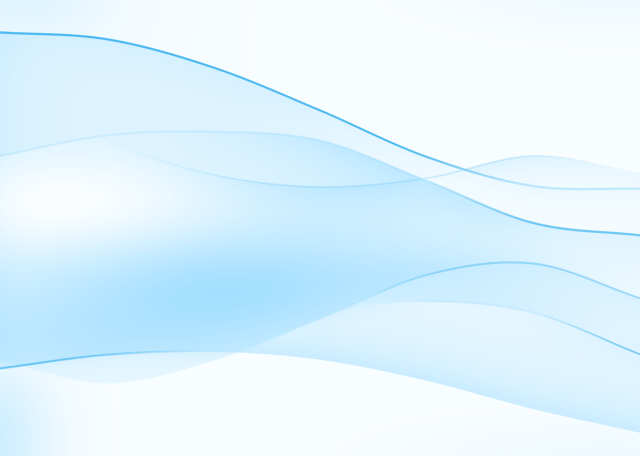
A Shadertoy shader for this background:

```glsl
// Pale blue translucent waves crossing a white background with soft glows.

// Smooth height curve through seven evenly spaced knots.
float wave(float x, float k[7]) {
    float s = clamp(x, 0.0, 0.9999) * 6.0;
    int i = int(s);
    float t = s - float(i);
    float b = k[i], c = k[i + 1];
    float a = i > 0 ? k[i - 1] : 2.0 * b - c;
    float d = i < 5 ? k[i + 2] : 2.0 * c - b;
    return b + 0.5 * t * (c - a + t * (2.0 * a - 5.0 * b + 4.0 * c - d
             + t * (3.0 * (b - c) + d - a)));
}

float glow(vec2 p, vec2 center, vec2 radius) {
    vec2 q = (p - center) / radius;
    return exp(-dot(q, q));
}

// Antialiased coverage of the side where d is positive.
float cover(float d) {
    float soft = 0.8 / iResolution.y;
    return smoothstep(-soft, soft, d);
}

// Exponential shade on the positive side of an edge.
float shade(float d, float depth) {
    return exp(-max(d, 0.0) / depth);
}

float stroke(float d, float halfWidth) {
    float soft = 0.8 / iResolution.y;
    return 1.0 - smoothstep(halfWidth - soft, halfWidth + soft, abs(d));
}

void mainImage(out vec4 fragColor, in vec2 fragCoord) {
    vec2 p = fragCoord / iResolution.xy;
    float x = p.x, y = p.y;

    // Heights of the six wave edges
    float top   = wave(x, float[7](0.929, 0.914, 0.852, 0.758, 0.656, 0.592, 0.586));
    float arch  = wave(x, float[7](0.658, 0.703, 0.711, 0.692, 0.604, 0.511, 0.484));
    float dip   = wave(x, float[7](0.821, 0.692, 0.617, 0.590, 0.609, 0.658, 0.621));
    float swell = wave(x, float[7](0.209, 0.159, 0.209, 0.300, 0.397, 0.422, 0.346));
    float base  = wave(x, float[7](0.192, 0.222, 0.229, 0.211, 0.165, 0.103, 0.051));
    float fold  = wave(x, float[7](0.130, 0.200, 0.265, 0.315, 0.339, 0.314, 0.223));

    // Sky with tinted corners
    float ink = 0.03 + 0.20 * glow(p, vec2(0.04, 1.0), vec2(0.13, 0.09))
              + 0.13 * glow(p, vec2(0.97, 1.03), vec2(0.22, 0.08))
              + 0.05 * (1.0 - smoothstep(0.0, 0.5, x));

    // Crest rising at the right
    float crest = 0.08 + 0.24 * shade(dip - y, 0.04) * (1.0 - 0.6 * smoothstep(0.8, 1.0, x));
    ink = mix(ink, crest, cover(dip - y) * smoothstep(0.68, 0.74, x));

    // Veil under the top line
    float veil = mix(0.30, 0.07, smoothstep(0.35, 0.75, x))
               + 0.10 * shade(top - y, 0.035) + 0.12 * shade(x, 0.05);
    ink = mix(ink, veil, cover(top - y));

    // Lens between arch and dip
    float lens = 0.30 + 0.26 * shade(arch - y, 0.06) * smoothstep(0.2, 0.56, x)
               + 0.08 * smoothstep(0.35, 0.62, x);
    ink = mix(ink, lens, cover(arch - y) * cover(y - dip));

    // Main body with a white glow and a deep blue core
    float bodyTop = min(arch, dip);
    float body = 0.32 + 0.50 * glow(p, vec2(0.37, 0.375), vec2(0.27, 0.12))
               + 0.30 * glow(p, vec2(0.14, 0.24), vec2(0.30, 0.13))
               + 0.20 * glow(p, vec2(0.72, 0.39), vec2(0.16, 0.06))
               + 0.32 * shade(bodyTop - y, 0.06) * smoothstep(0.12, 0.55, x)
                 * (1.0 - 0.5 * smoothstep(0.68, 0.9, x))
               - 0.34 * glow(p, vec2(0.09, 0.55), vec2(0.25, 0.11))
               - 0.18 * smoothstep(0.62, 0.95, x) + 0.10 * shade(x, 0.03);
    ink = mix(ink, body, cover(bodyTop - y));

    // Sash below the swell, folded toward the right
    float sash = mix(0.46, 0.28, smoothstep(0.7, 1.0, x)) + 0.08 * shade(swell - y, 0.03);
    float lowerSash = 0.22 + 0.30 * shade(y - base, 0.06)
                    + 0.08 * shade(fold - y, 0.05) * smoothstep(0.75, 0.95, x);
    float foldCover = mix(smoothstep(-0.05, 0.05, fold - y), cover(fold - y),
                          smoothstep(0.5, 0.7, x));
    ink = mix(ink, mix(sash, lowerSash, foldCover), cover(swell - y));

    // Floor with a corner glow and a faint submerged sliver
    float ground = 0.03 + 0.45 * glow(p, vec2(-0.02, 0.04), vec2(0.10, 0.17))
                 + 0.10 * glow(p, vec2(0.95, 0.0), vec2(0.25, 0.07));
    float sliver = 0.20 + 0.16 * shade(base - y, 0.03);
    ground = mix(ground, max(ground, sliver), cover(y - swell));
    ink = mix(ink, ground, cover(base - y));

    vec3 color = mix(vec3(0.985, 0.995, 1.0), vec3(0.60, 0.86, 1.0), clamp(ink, 0.0, 1.0));

    // Fine lines that fade along each wave
    float line = stroke(top - y, 0.0024) * mix(0.85, 0.25, smoothstep(0.6, 0.85, x));
    line = max(line, stroke(arch - y, 0.0024) * (0.12 + 0.55 * smoothstep(0.64, 0.85, x)));
    line = max(line, stroke(dip - y, 0.0018) * 0.22 * smoothstep(0.1, 0.5, x)
                   * (1.0 - smoothstep(0.75, 1.0, x)));
    line = max(line, stroke(swell - y, 0.0022) * 0.40 * smoothstep(0.5, 0.72, x));
    line = max(line, stroke(base - y, 0.0022) * 0.65 * (1.0 - smoothstep(0.05, 0.4, x)));
    line = max(line, stroke(fold - y, 0.0020) * (0.10 * smoothstep(0.6, 0.7, x)
                   + 0.50 * smoothstep(0.82, 1.0, x)));
    color = mix(color, vec3(0.18, 0.68, 0.93), line);

    fragColor = vec4(color, 1.0);
}
```
